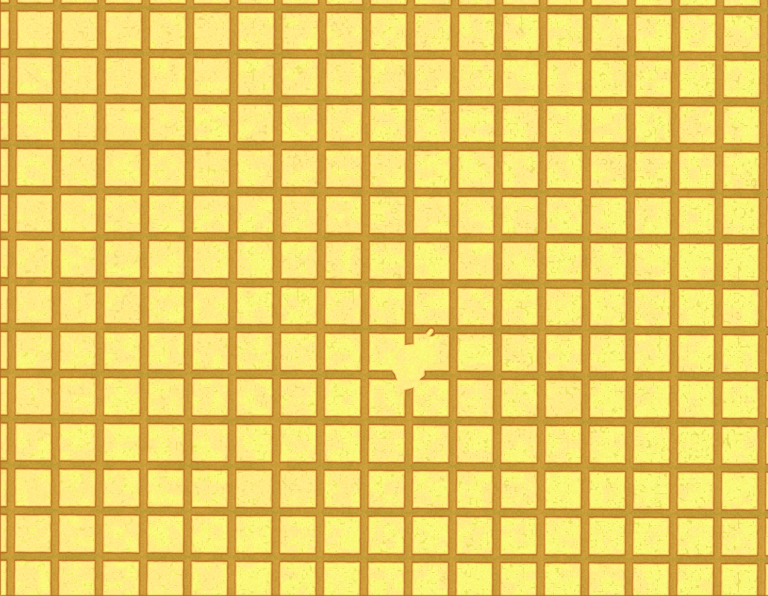
This pattern is drawn by a WebGL 2 fragment shader. Its source:

```glsl
#version 300 es
precision highp float;
// Gold square pads on a slightly tilted brown grid, with one bridged crossing.

#define PITCH vec2(0.0741, 0.0768)    // cell size, in canvas heights
#define ANCHOR vec2(0.0425, -0.0523)  // a grid crossing, from the centre
#define TILT 0.0045
#define HALF_LINE vec2(0.0072, 0.0076)
#define CORNER 0.0014
#define RIM 0.0032
#define HALO 0.0030
#define GRAIN 280.0
#define MOTTLE 55.0
#define WOBBLE 0.0006

uniform vec2 u_resolution;
out vec4 fragColor;

const vec3 GOLD  = vec3(1.00, 0.922, 0.525);
const vec3 LEMON = vec3(0.98, 0.972, 0.475);
const vec3 HONEY = vec3(0.95, 0.79, 0.38);
const vec3 AMBER = vec3(0.84, 0.63, 0.24);
const vec3 OLIVE = vec3(0.74, 0.61, 0.21);
const vec3 BROWN = vec3(0.78, 0.53, 0.20);
const vec3 RUST  = vec3(0.70, 0.42, 0.13);

float hash(vec2 p) {
  vec3 a = fract(vec3(p.xyx) * 0.1031);
  a += dot(a, a.yzx + 33.33);
  return fract((a.x + a.y) * a.z);
}

float noise(vec2 p) {
  vec2 i = floor(p), f = fract(p);
  f = f * f * (3.0 - 2.0 * f);
  return mix(mix(hash(i), hash(i + vec2(1, 0)), f.x),
             mix(hash(i + vec2(0, 1)), hash(i + vec2(1, 1)), f.x), f.y);
}

// Signed distance to a box with rounded corners.
float roundedBox(vec2 p, vec2 halfSize, float radius) {
  vec2 e = abs(p) - halfSize + radius;
  return length(max(e, 0.0)) + min(max(e.x, e.y), 0.0) - radius;
}

// Tapered bridge over one crossing.
float bridgeDistance(vec2 p) {
  float ragged = (noise(p * 150.0 + 40.0) - 0.5) * 0.0035;
  float sides = (abs(p.x) - 0.0243 - 0.5 * p.y) * 0.9;
  float top = p.y - 0.0515;
  float bottom = -0.0235 - p.y + 0.4 * p.x;
  return max(sides, max(top, bottom)) + ragged;
}

// Small slanted nick in the line above the bridge.
float nickDistance(vec2 p) {
  vec2 axis = vec2(-0.005, -0.006);
  float along = clamp(dot(p, axis) / dot(axis, axis), 0.0, 1.0);
  return length(p - along * axis) - 0.0040;
}

void main() {
  vec2 uv = gl_FragCoord.xy / u_resolution.y;
  float pixel = 1.0 / u_resolution.y;
  vec2 p = uv - 0.5 * vec2(u_resolution.x / u_resolution.y, 1.0);

  // Tilted grid, with crossings at whole numbers
  vec2 q = p + TILT * vec2(-p.y, p.x) - ANCHOR;
  vec2 cell = floor(q / PITCH);
  vec2 local = (fract(q / PITCH) - 0.5) * PITCH;
  vec2 halfPad = 0.5 * PITCH - HALF_LINE;

  // Distance to metal: negative on pads, positive in the lines
  float d = roundedBox(local, halfPad, CORNER);
  d += (noise(q * 130.0 + 300.0) - 0.5) * WOBBLE;
  vec2 flaw = q + vec2(0.0, PITCH.y);
  vec2 nick = flaw - vec2(0.0368, 0.0740);
  float bridge = bridgeDistance(flaw);
  d = max(d, 0.0085 - length(nick));
  d = min(d, min(bridge, nickDistance(nick)));

  // Pads: mottled gold and lemon with a slow drift, and faint specks
  float grain = noise(uv * GRAIN + 17.0);
  float fine = hash(floor(uv * GRAIN * 1.4) + 5.0);
  float mottle = noise(uv * MOTTLE + 71.0) - 0.5;
  float drift = 0.35 * p.x - 0.25 * p.y + 0.25 * (hash(cell + 61.0) - 0.5);
  float tint = 0.5 + drift + 1.1 * mottle + 0.6 * (grain - 0.5);
  vec3 pad = mix(GOLD, LEMON, smoothstep(0.2, 0.8, tint));
  float speck = smoothstep(0.70, 0.98, grain) * (0.7 + 0.4 * uv.x);
  speck *= smoothstep(-0.002, 0.004, bridge);
  pad -= speck * vec3(0.06, 0.08, 0.09) + (fine - 0.5) * vec3(0.015, 0.02, 0.07);
  pad = mix(pad, HONEY, 0.95 * smoothstep(-HALO, -0.0002, d));

  // Lines: olive across, amber upwards with a lighter right flank
  vec2 e = abs(local) - halfPad;
  float upright = smoothstep(-0.002, 0.002, e.x - max(e.y, 0.0));
  float rightHalf = step(local.x, 0.0)
                  * smoothstep(0.0, 0.003, 0.5 * PITCH.x - abs(local.x));
  vec3 core = mix(OLIVE, AMBER, upright * (0.45 + 0.5 * rightHalf));
  core = mix(core, AMBER, clamp(0.2 + 0.7 * mottle - 0.4 * drift, 0.0, 1.0));
  vec3 rim = mix(BROWN, AMBER, 0.7 * upright * rightHalf);
  vec3 line = mix(rim, core, smoothstep(0.5 * RIM, 1.3 * RIM, d));
  float outline = smoothstep(0.0022, 0.0, abs(d - 0.0014));
  line = mix(line, RUST, outline * mix(0.65, 0.35, upright));
  line += (fine - 0.5) * 0.04;

  float soft = max(0.7 * pixel, 0.0010);
  vec3 colour = mix(pad, line, smoothstep(-soft, soft, d));

  // Thin dark border at the left and bottom
  float border = min(uv.x, uv.y);
  colour = mix(colour, RUST, 0.75 * (1.0 - smoothstep(0.001, 0.003, border)));
  fragColor = vec4(clamp(colour, 0.0, 1.0), 1.0);
}
```
